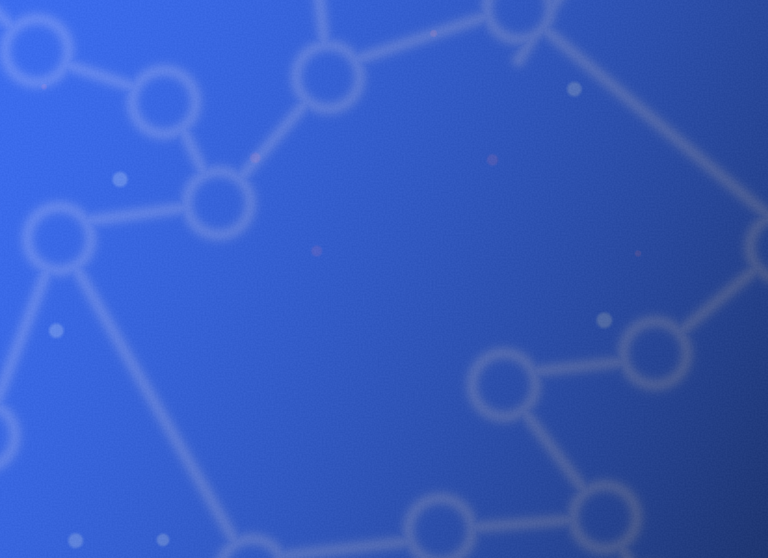
Write a WebGL 2 fragment shader that draws this background.

```glsl
#version 300 es
precision highp float;
// Blurred network of rings and links over a blue diagonal gradient with soft specks and grain.

#define RING_RADIUS 0.0565
#define LINE_BLUR 0.0145
#define LINE_LIGHT vec3(0.145, 0.100, 0.010)
#define BRIGHT_BLUE vec3(0.235, 0.425, 0.935)
#define DARK_BLUE vec3(0.120, 0.210, 0.445)
#define FALLOFF 1.5
#define SPECK_CELL 0.25
#define SPECK_RADIUS 0.016
#define SPECK_CHANCE 0.75
#define GRAIN_SCALE 300.0
#define GRAIN_AMOUNT 0.026

uniform vec2 u_resolution;
out vec4 fragColor;

// Closed loop first, then the spurs that hang off it; unit is the canvas height.
const int LOOP_COUNT = 10;
const int NODE_COUNT = 17;
const vec2 nodes[NODE_COUNT] = vec2[](
    vec2(0.392, 0.636), vec2(0.106, 0.572), vec2(0.452, -0.023),
    vec2(0.789, 0.050), vec2(1.084, 0.073), vec2(0.903, 0.310),
    vec2(1.174, 0.367), vec2(1.401, 0.557), vec2(0.930, 0.986),
    vec2(0.588, 0.862), vec2(0.294, 0.817), vec2(0.066, 0.909),
    vec2(-0.072, 1.040), vec2(-0.030, 0.219), vec2(0.555, 1.160),
    vec2(1.075, 1.122), vec2(1.165, -0.075));
const int spurParent[7] = int[](0, 10, 11, 1, 9, 8, 4);
// Upward shift of each link at its two ends, so links need not aim at ring centers.
const vec2 lift[NODE_COUNT] = vec2[](
    vec2(0.0, 0.025), vec2(0.0), vec2(0.020, -0.014), vec2(0.0), vec2(0.0),
    vec2(0.018, -0.009), vec2(0.0), vec2(0.037, 0.0), vec2(0.004, 0.014),
    vec2(0.0), vec2(0.020, 0.0), vec2(-0.007, 0.009), vec2(0.0), vec2(0.0),
    vec2(0.0), vec2(0.0, -0.093), vec2(0.0));

vec2 hash2(vec2 p) {
    vec3 q = fract(p.xyx * vec3(0.1031, 0.1030, 0.0973));
    q += dot(q, q.yzx + 33.33);
    return fract((q.xx + q.yz) * q.zy);
}

float gradientDot(vec2 cell, vec2 offset) {
    float angle = 6.2832 * hash2(cell + 17.0).x;
    return dot(vec2(cos(angle), sin(angle)), offset);
}

float gradientNoise(vec2 p) {
    vec2 cell = floor(p), f = fract(p);
    vec2 w = f * f * f * (f * (f * 6.0 - 15.0) + 10.0);
    vec2 e = vec2(0.0, 1.0);
    float low = mix(gradientDot(cell, f), gradientDot(cell + e.yx, f - e.yx), w.x);
    float high = mix(gradientDot(cell + e, f - e), gradientDot(cell + 1.0, f - 1.0), w.x);
    return mix(low, high, w.y);
}

float segmentDistance(vec2 p, vec2 a, vec2 b) {
    vec2 ab = b - a;
    return length(p - a - ab * clamp(dot(p - a, ab) / dot(ab, ab), 0.0, 1.0));
}

// Distance to ring outlines and to the links outside the rings.
float networkDistance(vec2 p) {
    float link = 10.0, node = 10.0;
    for (int i = 0; i < NODE_COUNT; i++) {
        int other = i < LOOP_COUNT ? (i + 1) % LOOP_COUNT : spurParent[i - LOOP_COUNT];
        vec2 start = nodes[i] + vec2(0.0, lift[i].x);
        vec2 end = nodes[other] + vec2(0.0, lift[i].y);
        link = min(link, segmentDistance(p, start, end));
        node = min(node, length(p - nodes[i]));
    }
    return min(abs(node - RING_RADIUS), max(link, RING_RADIUS - node));
}

// One jittered speck per cell, pale or pink.
vec3 specks(vec2 p) {
    vec2 home = floor(p / SPECK_CELL);
    vec3 light = vec3(0.0);
    for (int y = -1; y <= 1; y++) {
        for (int x = -1; x <= 1; x++) {
            vec2 cell = home + vec2(x, y);
            vec2 kind = hash2(cell + 41.0);
            vec2 center = (cell + 0.1 + 0.8 * hash2(cell + 5.0)) * SPECK_CELL;
            float radius = SPECK_RADIUS * mix(0.25, 1.0, sqrt(kind.y));
            float disc = 1.0 - smoothstep(0.6, 1.2, length(p - center) / radius);
            vec3 tint = mix(vec3(0.11, 0.02, -0.02), vec3(0.16, 0.13, 0.02), step(0.4, kind.y));
            light += tint * disc * step(kind.x, SPECK_CHANCE);
        }
    }
    return light;
}

void main() {
    vec2 uv = gl_FragCoord.xy / u_resolution;
    vec2 p = gl_FragCoord.xy / u_resolution.y;

    // Light falls off towards the lower right.
    float shade = (uv.x + 0.35 * (1.0 - uv.y)) / 1.35;
    vec3 color = mix(BRIGHT_BLUE, DARK_BLUE, pow(shade, FALLOFF));

    // Blurred network and specks
    float d = networkDistance(p) / LINE_BLUR;
    color += LINE_LIGHT * exp(-d * d) * mix(1.0, 0.85, shade);
    color += specks(p) * mix(1.0, 0.85, shade);

    // Fine grain
    color += GRAIN_AMOUNT * gradientNoise(p * GRAIN_SCALE);
    fragColor = vec4(clamp(color, 0.0, 1.0), 1.0);
}
```
